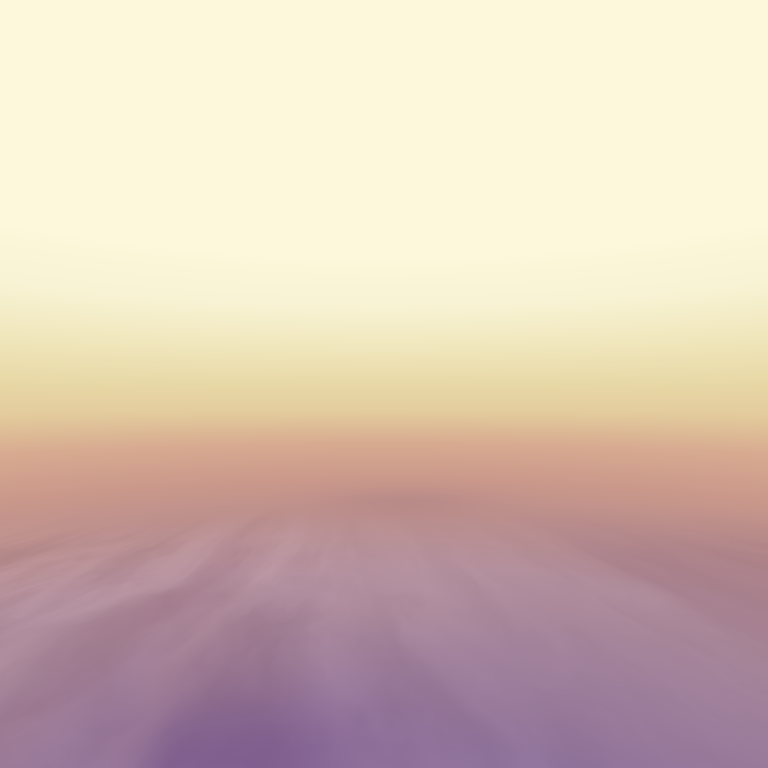
Give the GLSL for this background, as a three.js fragment shader.

```glsl
// Pale cream sky over a hazy, curved horizon with wispy rose and violet cloud below.
varying vec2 vUv;

// Sky and ground colours, from top to bottom
const vec3 CREAM = vec3(0.992, 0.969, 0.859);
const vec3 IVORY = vec3(0.971, 0.951, 0.828);
const vec3 STRAW = vec3(0.941, 0.902, 0.735);
const vec3 SAND = vec3(0.908, 0.845, 0.650);
const vec3 GOLD = vec3(0.890, 0.795, 0.612);
const vec3 PEACH = vec3(0.842, 0.665, 0.565);
const vec3 CLAY = vec3(0.792, 0.597, 0.545);
const vec3 ROSE = vec3(0.735, 0.560, 0.550);
const vec3 MAUVE = vec3(0.690, 0.550, 0.600);
const vec3 LILAC = vec3(0.630, 0.505, 0.600);
const vec3 VIOLET = vec3(0.570, 0.455, 0.610);

// Cloud tints
const vec3 MIST = vec3(0.790, 0.650, 0.690);
const vec3 DUSK = vec3(0.590, 0.420, 0.480);
const vec3 PLUM = vec3(0.440, 0.300, 0.520);

// Layout
const float PIVOT = 0.48;             // height about which the bands bend
const float BEND = 0.25;              // spread of the bands at the sides
const vec2 VANISH = vec2(0.46, 0.42); // point from which the wisps fan out
const float MIN_DEPTH = 0.04;
const float EDGE_SLOPE = 2.1;         // ray that bounds the haze on the right
const float GRAIN = 0.11;             // contrast of the fine cloud

float hash(vec2 p) {
  p = fract(p * vec2(0.1031, 0.1137));
  p += dot(p, p.yx + 33.33);
  return fract((p.x + p.y) * p.x * 7.13);
}

float noise(vec2 p) {
  vec2 i = floor(p);
  vec2 f = fract(p);
  f = f * f * (3.0 - 2.0 * f);
  float low = mix(hash(i), hash(i + vec2(1.0, 0.0)), f.x);
  float high = mix(hash(i + vec2(0.0, 1.0)), hash(i + 1.0), f.x);
  return mix(low, high, f.y);
}

float fbm(vec2 p) {
  float sum = 0.0;
  float amp = 0.5;
  for (int i = 0; i < 5; i++) {
    sum += amp * noise(p);
    p = mat2(1.6, 1.2, -1.2, 1.6) * p + 17.3;
    amp *= 0.5;
  }
  return sum;
}

float bell(float x, float center, float width) {
  float t = (x - center) / width;
  return exp(-t * t);
}

float spot(vec2 p, vec2 center, vec2 size) {
  vec2 d = (p - center) / size;
  return exp(-dot(d, d));
}

// Blend to the next colour as h falls from one height to another
vec3 band(vec3 above, vec3 below, float top, float bottom, float h) {
  return mix(above, below, clamp((top - h) / (top - bottom), 0.0, 1.0));
}

vec3 gradient(float h) {
  vec3 c = band(CREAM, IVORY, 0.665, 0.600, h);
  c = band(c, STRAW, 0.600, 0.545, h);
  c = band(c, SAND, 0.545, 0.497, h);
  c = band(c, GOLD, 0.497, 0.463, h);
  c = band(c, PEACH, 0.463, 0.422, h);
  c = band(c, CLAY, 0.422, 0.375, h);
  c = band(c, ROSE, 0.375, 0.330, h);
  c = band(c, MAUVE, 0.330, 0.265, h);
  c = band(c, LILAC, 0.265, 0.170, h);
  return band(c, VIOLET, 0.170, 0.030, h);
}

void main() {
  // Bands curve away from the middle
  float side = 2.0 * vUv.x - 1.0;
  float h = PIVOT + (vUv.y - PIVOT) / (1.0 + BEND * side * side);
  vec3 color = gradient(h);

  // Fan coordinates: ray slope and distance below the vanishing point
  vec2 d = vUv - VANISH;
  float depth = max(-d.y, MIN_DEPTH);
  float ray = d.x / depth;
  float fade = smoothstep(0.07, 0.17, -d.y);
  vec2 fan = vec2(ray * 2.6, log(depth) * 2.2);
  float warp = fbm(fan + 4.0) - 0.48;
  float cloud = fbm(fan * 1.4 + 2.0 * warp + 9.0) - 0.48;
  float bentRay = ray + 0.5 * warp;

  // Soft wisps, strongest on the left
  float left = 1.0 - smoothstep(-0.6, 0.8, ray);
  color += GRAIN * cloud * fade * mix(0.4, 1.0, left);
  float wisps = 0.30 * bell(bentRay, -0.76, 0.15) + 0.30 * bell(bentRay, -1.58, 0.24);
  wisps += 0.28 * spot(vUv, vec2(0.50, 0.235), vec2(0.14, 0.07));
  wisps += 0.25 * spot(vUv, vec2(0.40, 0.315), vec2(0.11, 0.035));
  color = mix(color, MIST, wisps * fade);

  // Shaded hollows and the dusky right flank
  float flank = smoothstep(EDGE_SLOPE - 0.25, EDGE_SLOPE + 0.35, bentRay);
  float hollow = 0.28 * bell(bentRay, -1.18, 0.20) + 0.34 * flank;
  color = mix(color, DUSK, hollow * fade);
  color = mix(color, DUSK, 0.20 * spot(vUv, vec2(0.53, 0.348), vec2(0.10, 0.018)));
  color = mix(color, PLUM, 0.55 * spot(vUv, vec2(0.31, 0.01), vec2(0.17, 0.09)));
  color = mix(color, DUSK, 0.25 * spot(vUv, vec2(0.28, 0.15), vec2(0.12, 0.08)));

  gl_FragColor = vec4(color, 1.0);
}
```
